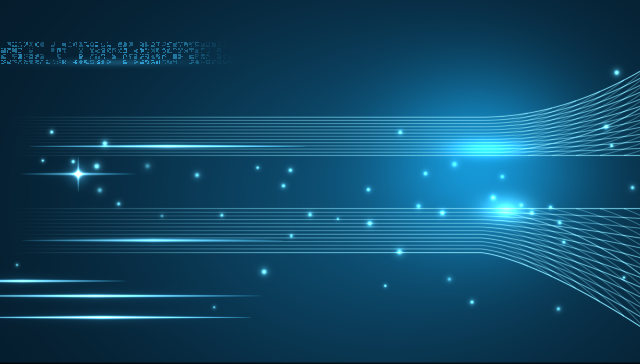
Give the GLSL for this background, as a Shadertoy shader.

```glsl
// Blue technology backdrop: two bundles of fine lines that fan out on the right,
// a cyan glow where they open, light streaks, drifting sparks and rows of data marks.
// Everything is laid out in units of the canvas height, origin at the lower left.

const vec3 DEEP_BLUE   = vec3(0.018, 0.100, 0.160);
const vec3 MID_BLUE    = vec3(0.032, 0.205, 0.285);
const vec3 GLOW_CYAN   = vec3(0.040, 0.320, 0.440);
const vec3 LINE_CYAN   = vec3(0.460, 0.830, 0.930);
const vec3 STREAK_CYAN = vec3(0.250, 0.720, 0.900);
const vec3 SPARK_CYAN  = vec3(0.500, 0.930, 1.000);

const float LINE_COUNT  = 13.0;
const float LINE_WIDTH  = 0.0018;
const float FAN_START   = 1.32;
const float FAN_LENGTH  = 0.433;
const int   SPARK_COUNT = 44;
const float DATA_BOTTOM = 0.820;
const float DATA_ROWS   = 4.0;
const vec2  DATA_BIT    = vec2(0.0038, 0.0032);

float hash(vec2 p) {
    vec3 q = fract(p.xyx * vec3(0.1031, 0.1030, 0.0973));
    q += dot(q, q.yzx + 33.33);
    return fract((q.x + q.y) * q.z);
}

// Elliptical gaussian falloff
float blob(vec2 p, vec2 center, vec2 radius) {
    vec2 q = (p - center) / radius;
    return exp(-dot(q, q));
}

float strokeMask(float d, float pixel) {
    float w = max(LINE_WIDTH, 0.6 * pixel);
    return exp(-d * d / (w * w)) * LINE_WIDTH / w;
}

// Bundle of lines between two heights; the outer side bends away by "spread"
float lineBundle(vec2 p, float inner, float outer, float spread, float power, float pixel) {
    float u = max(p.x - FAN_START, 0.0) / FAN_LENGTH;
    float height = outer - inner + spread * pow(u, power);
    float slope = spread * power * pow(u, power - 1.0) / FAN_LENGTH;
    float mesh = smoothstep(0.05, 0.4, u);
    float sum = 0.0;
    for (float i = 0.0; i < LINE_COUNT; i++) {
        float t = i / (LINE_COUNT - 1.0);
        float d = (p.y - inner - height * t) / length(vec2(1.0, slope * t));
        float edge = max(step(t, 0.01), step(0.99, t));
        float level = 0.55 + 0.3 * hash(vec2(i, outer * 90.0)) + 0.25 * edge;
        sum += level * strokeMask(d, pixel);
        // Second family crosses the first one inside the fan
        float crossing = fract(t + 0.55 * u);
        float tilt = slope * crossing + height * 0.55 / FAN_LENGTH;
        d = (p.y - inner - height * crossing) / length(vec2(1.0, tilt));
        sum += 0.4 * mesh * strokeMask(d, pixel);
    }
    return sum;
}

// Thin horizontal light with a tapered core and a faint halo
float streak(vec2 p, vec2 center, float reach, float strength) {
    float along = max(1.0 - abs(p.x - center.x) / reach, 0.0);
    float dy = p.y - center.y;
    float width = 0.0012 + 0.0028 * along;
    float core = exp(-dy * dy / (width * width));
    float halo = 0.3 * along * exp(-abs(dy) / 0.008);
    return strength * (core * sqrt(along) + halo * along);
}

// Rows of small random marks grouped like columns of data
float dataRows(vec2 p) {
    vec2 bit = floor((p - vec2(0.0, DATA_BOTTOM)) / DATA_BIT);
    float row = floor(bit.y / 5.0);
    float column = floor(bit.x / 4.0);
    float inside = step(0.0, row) * step(row, DATA_ROWS - 1.0);
    float gaps = step(0.5, mod(bit.x, 4.0)) * step(0.5, mod(bit.y, 5.0));
    float word = step(0.16, hash(vec2(column, row + 7.0)));
    float level = 0.4 + 0.6 * hash(vec2(column + 31.0, row));
    float fade = 1.0 - smoothstep(0.42, 0.66, p.x);
    return inside * gaps * word * level * fade * step(0.42, hash(bit + 50.0));
}

// Scattered points of light, denser towards the middle height
float sparks(vec2 p) {
    float sum = 0.0;
    for (int i = 0; i < SPARK_COUNT; i++) {
        float k = float(i) + 1.0;
        float spread = 0.5 * (hash(vec2(k, 2.3)) + hash(vec2(k, 8.7)));
        vec2 center = vec2(0.04 + 1.7 * hash(vec2(k, 5.1)), 0.12 + 0.7 * spread);
        float size = mix(0.003, 0.0065, hash(vec2(k, 11.9)));
        float level = mix(0.35, 1.0, hash(vec2(k, 17.3)));
        sum += level * (blob(p, center, vec2(size)) + 0.25 * blob(p, center, vec2(2.4 * size)));
    }
    return sum;
}

void mainImage(out vec4 fragColor, in vec2 fragCoord) {
    vec2 p = fragCoord / iResolution.y;
    float pixel = 1.0 / iResolution.y;

    // Background gradients
    vec3 color = DEEP_BLUE;
    color += MID_BLUE * blob(p, vec2(1.05, 0.45), vec2(0.75, 0.55));
    color += GLOW_CYAN * blob(p, vec2(1.33, 0.55), vec2(0.27, 0.24));

    // Line bundles, faint on the left and bright near the glow
    float lines = lineBundle(p, 0.573, 0.678, 0.123, 2.0, pixel)
                + lineBundle(p, 0.427, 0.306, -0.199, 1.4, pixel);
    float visibility = smoothstep(0.03, 0.9, p.x) * 0.55 + 0.25 * smoothstep(0.8, 1.35, p.x);
    color = mix(color, LINE_CYAN, clamp(lines * (visibility + 0.08 * smoothstep(0.0, 0.2, p.x)), 0.0, 1.0));

    // Hot spots where the bundles open
    color += STREAK_CYAN * 0.55 * blob(p, vec2(1.34, 0.592), vec2(0.10, 0.025));
    color += SPARK_CYAN * 0.50 * blob(p, vec2(1.39, 0.425), vec2(0.065, 0.035));
    color += SPARK_CYAN * 0.45 * blob(p, vec2(1.39, 0.422), vec2(0.020, 0.013));

    // Streaks and the four-pointed star
    float light = streak(p, vec2(0.46, 0.598), 0.38, 0.9) + streak(p, vec2(0.42, 0.340), 0.36, 0.8)
                + streak(p, vec2(0.06, 0.228), 0.29, 0.9) + streak(p, vec2(0.26, 0.187), 0.46, 1.0)
                + streak(p, vec2(0.28, 0.128), 0.41, 1.1);
    vec2 star = vec2(0.215, 0.522);
    light += streak(p, star, 0.16, 0.6) + streak(p.yx, star.yx, 0.05, 0.5);
    light += 0.8 * blob(p, star, vec2(0.010)) + 0.3 * blob(p, star, vec2(0.028));
    color += STREAK_CYAN * light + vec3(0.35, 0.20, 0.10) * light * light;

    // Data marks with a soft light below them, then sparks
    color += STREAK_CYAN * (0.55 * dataRows(p) + 0.22 * blob(p, vec2(0.30, 0.828), vec2(0.17, 0.010)));
    color += SPARK_CYAN * sparks(p);

    color *= smoothstep(-0.002, 0.008, p.y);
    fragColor = vec4(clamp(color, 0.0, 1.0), 1.0);
}
```
